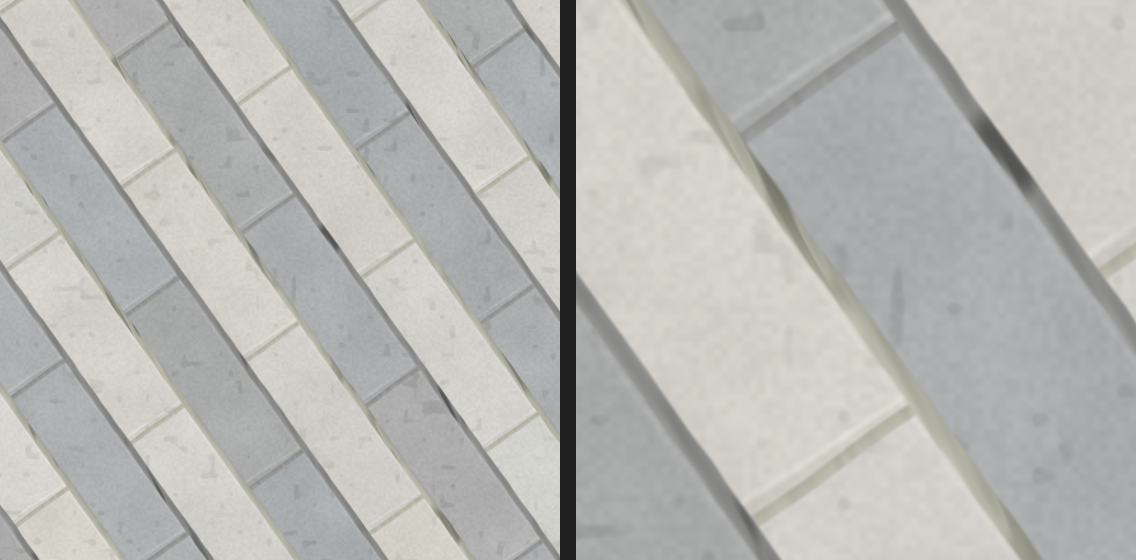
Left: the whole. Right: its middle third, enlarged.
Write a Shadertoy shader that draws this texture.

```glsl
#define ALONG vec2(0.582, -0.813)      // direction of the rows, down to the right
#define PITCH 0.12665                  // row spacing
#define BRICK_LENGTH 0.380
#define ORIGIN vec2(0.0526, -0.0333)   // across and along offsets of the bond
#define SIDE_HALF 0.0057               // half width of the joints between rows
#define END_HALF 0.0040                // half width of the joints between ends
#define BEVEL 0.0125                   // width of the worn edge
#define PALE vec3(0.822, 0.815, 0.790)
#define GRAY vec3(0.674, 0.680, 0.685)
#define KHAKI vec3(0.690, 0.690, 0.638)
#define SHADE vec3(0.525, 0.527, 0.518)
#define GRAIN 0.035

float hash(vec2 p) {
    vec3 q = fract(vec3(p.xyx) * 0.1031);
    q += dot(q, q.yzx + 33.33);
    return fract((q.x + q.y) * q.z);
}

float noise(vec2 p) {
    vec2 i = floor(p), f = fract(p);
    f = f * f * (3.0 - 2.0 * f);
    return mix(mix(hash(i), hash(i + vec2(1, 0)), f.x),
               mix(hash(i + vec2(0, 1)), hash(i + vec2(1, 1)), f.x), f.y);
}

float fbm(vec2 p) {
    float sum = 0.0, amp = 0.5;
    for (int i = 0; i < 4; i++) {
        sum += amp * noise(p);
        p = mat2(1.6, 1.2, -1.2, 1.6) * p + 7.3;
        amp *= 0.5;
    }
    return sum;
}

// Soft line of the given half width around zero
float line(float d, float halfWidth, float soft) {
    return 1.0 - smoothstep(halfWidth - soft, halfWidth + soft, abs(d));
}

void mainImage(out vec4 fragColor, in vec2 fragCoord) {
    vec2 p = fragCoord / iResolution.y;
    float soft = max(1.0 / iResolution.y, 0.0015);

    // Rotated position: x across the rows, y along them
    vec2 q = vec2(dot(p, vec2(-ALONG.y, ALONG.x)), dot(p, ALONG)) - ORIGIN;
    float wobble = (noise(q * vec2(20.0, 45.0)) - 0.5) * 0.0016;

    // Running bond: every other row is shifted by half a brick
    float row = floor(q.x / PITCH);
    float isGray = mod(row, 2.0);
    float step01 = q.y / BRICK_LENGTH + 0.5 * isGray;
    vec2 id = vec2(row, floor(step01));
    float across = q.x - row * PITCH;
    float endDist = (fract(step01 + 0.5) - 0.5) * BRICK_LENGTH + wobble;
    float rightSide = step(0.5 * PITCH, across);
    float sideDist = across - rightSide * PITCH + wobble;
    float isKhaki = mod(row + rightSide, 2.0);

    // Stone with a tint per brick, clouds and fine grain
    vec3 color = mix(PALE, GRAY, isGray);
    color += (hash(id + 40.0) - 0.5) * 0.018;
    color += (hash(id + 71.0) - 0.5) * vec3(0.012, 0.0, -0.012);
    float cloud = fbm(p * 13.0 + id * 5.7);
    color += (cloud - 0.47) * 0.07;
    color += (noise(p * 230.0) - 0.5) * GRAIN;
    color -= 0.05 * smoothstep(0.80, 0.95, noise(p * 60.0 + id * 3.1));

    // Worn bevel with a light ridge at the lower end and the right side
    float inset = PITCH - across;
    float ridge = BEVEL * mix(0.75, 1.1, smoothstep(0.0, PITCH, inset));
    float wear = 0.4 + 0.9 * noise(q * 35.0);
    color += 0.040 * wear * line(endDist + ridge, 0.0018, 0.0022);
    color += 0.028 * wear * line(inset - 0.0085, 0.0015, 0.0022);
    color -= 0.018 * line(endDist + 0.5 * ridge, 0.3 * ridge, 0.0022);

    // End joints
    float streak = noise(q * vec2(170.0, 60.0) + p * 40.0) - 0.5;
    vec3 endColor = mix(KHAKI, SHADE + 0.035, isGray) + streak * 0.05;
    endColor += 0.04 * smoothstep(-END_HALF, END_HALF, endDist);
    color = mix(color, endColor, line(endDist, END_HALF, soft));

    // Side joints: khaki beside pale bricks, shadow beside gray ones
    float slope = clamp(sideDist / SIDE_HALF, -1.0, 1.0);
    vec3 khaki = KHAKI - 0.045 * slope;
    vec3 shade = SHADE + 0.06 * slope * slope - 0.02 * slope;
    vec3 sideColor = mix(shade, khaki, isKhaki) + streak * 0.07;

    // Patches of dirt scratched into the side joints
    float dirt = smoothstep(0.62, 0.85, noise(q * vec2(8.0, 11.0) + 3.0));
    sideColor -= dirt * 0.22 * smoothstep(-0.1, 0.4, streak);
    color = mix(color, sideColor, line(sideDist, SIDE_HALF, soft));

    fragColor = vec4(clamp(color, 0.0, 1.0), 1.0);
}
```
